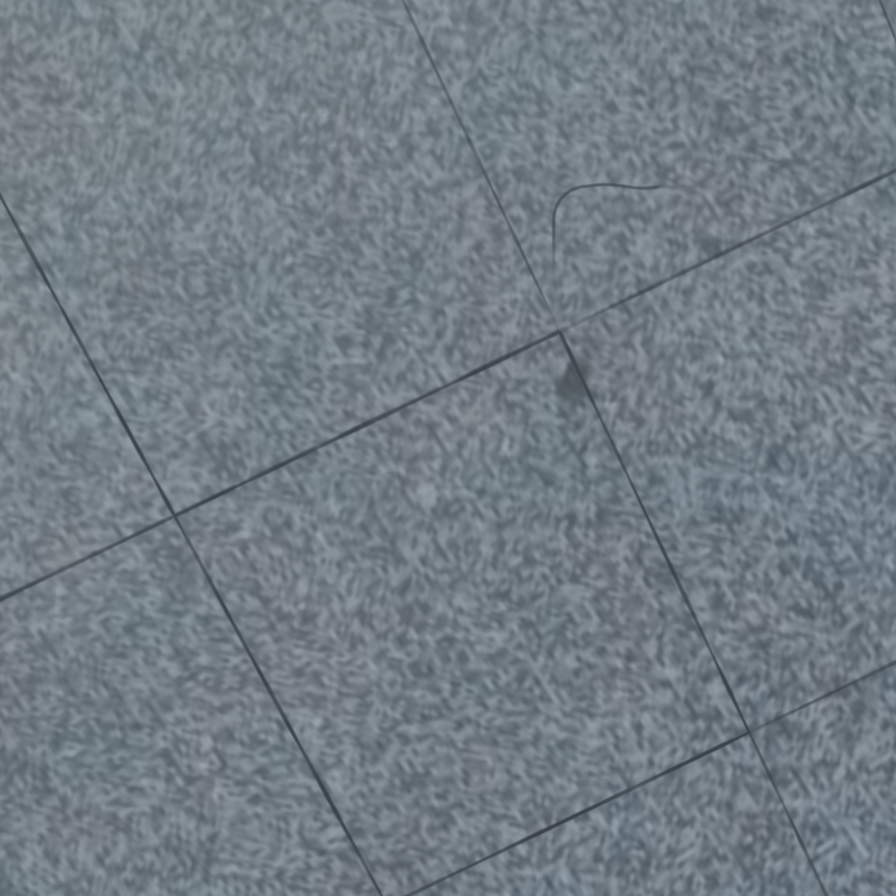
A WebGL 1 fragment shader for this texture:

```glsl
precision highp float;
// Grey-blue granite paving: large square slabs turned about 26 degrees, with a
// slight perspective, thin dark joints, speckled mineral grain, stains and a crack.
// Grain is value noise averaged along a short, slowly turning direction.
uniform vec2 u_resolution;

float hash(vec2 p) {
  vec3 q = fract(vec3(p.xyx) * 0.1031);
  q += dot(q, q.yzx + 33.33);
  return fract((q.x + q.y) * q.z);
}

float noise(vec2 p) {
  vec2 i = floor(p), f = fract(p);
  f = f * f * (3.0 - 2.0 * f);
  return mix(mix(hash(i), hash(i + vec2(1.0, 0.0)), f.x),
             mix(hash(i + vec2(0.0, 1.0)), hash(i + 1.0), f.x), f.y);
}

// Centred noise smeared along a local flow direction
float streakGrain(vec2 p) {
  float angle = 0.45 + 1.2 * noise(p * 5.0 + 7.0) + 1.8 * (noise(p * 38.0) - 0.5);
  vec2 along = vec2(cos(angle), sin(angle));
  // Turn the lattice off the canvas axes
  mat2 turn = mat2(0.84, 0.54, -0.54, 0.84);
  float sum = 0.0;
  for (int i = -2; i <= 2; i++) {
    sum += noise(turn * (p + along * float(i) * 0.0015) * 172.0 + 140.0);
  }
  return sum / 5.0 - 0.5;
}

// Slab coordinates: whole numbers fall on the joints
vec2 slabGrid(vec2 p, float span) {
  float u = (p.x + 0.119 - 0.545 * p.y) / span;
  float v = (p.y + 0.479 * p.x - 0.6695) / 0.5485;
  u += 0.035 * u * (u - 1.0);
  return vec2(u, v < 0.0 ? v * 0.75 : v);
}

float stroke(float dist, float halfWidth) {
  float soft = max(0.0016, 0.8 / u_resolution.y);
  return 1.0 - smoothstep(halfWidth - soft, halfWidth + soft, dist);
}

float stain(vec2 p, vec2 centre, float radius) {
  float edge = 0.7 * (noise(p * 75.0) - 0.5);
  return 1.0 - smoothstep(0.35, 1.15, length(p - centre) / radius + edge);
}

void main() {
  // Canvas units with y running down from the top edge
  vec2 p = gl_FragCoord.xy / u_resolution;
  p.y = 1.0 - p.y;
  float span = 0.5685 - 0.072 * p.y;
  vec2 grid = slabGrid(p, span);

  // Stone: grain grows stronger and darker toward the lower right
  float corner = 0.5 * (p.x + p.y);
  float tone = streakGrain(p) * mix(0.16, 0.27, corner);
  tone += 0.045 * (noise(p * 80.0 + 11.0) - 0.5);
  tone += 0.022 * (noise(p * 26.0 + 3.0) - 0.5);
  tone += 0.018 * (noise(p * 6.0 + 21.0) - 0.5);
  tone += 0.035 * (0.5 - corner) + 0.006 * (hash(floor(grid) + 9.0) - 0.5);
  tone += 0.045 * smoothstep(0.80, 0.98, noise(p * 62.0 + 90.0));
  vec3 color = vec3(0.450, 0.491, 0.523) + tone;

  // Faint warm and cool mineral patches
  float tint = noise(p * 13.0 + 50.0) - 0.5;
  color += tint * vec3(0.016, -0.003, -0.004);
  color.b += 0.012 * (corner - 0.5);

  // Joints, each stretch worn to its own depth
  vec2 toJoint = abs(fract(grid + 0.5) - 0.5) * vec2(span * 0.89, 0.494);
  toJoint = abs(toJoint + 0.0012 * (noise(p * 30.0 + 15.0) - 0.5));
  float wear = 0.6 + 0.55 * noise(p * 28.0 + 60.0);
  float upright = 0.82;
  if (grid.x > 0.5 && grid.y < 0.0) upright = 0.5 * smoothstep(0.0, 0.1, -grid.y);
  if (grid.x > 0.5 && grid.y > 1.0) upright = 0.6;
  float level = grid.x < 0.0 ? 0.62 : 0.82;
  if (grid.x > 1.0) level = mix(0.3, 0.6, smoothstep(1.0, 1.25, grid.x));
  float joint = max(upright * stroke(toJoint.x, 0.0019),
                    level * stroke(toJoint.y, 0.0019));
  // Soft dirt beside the joints
  float dirt = 0.10 * exp(-min(toJoint.x / max(upright, 0.1), toJoint.y / level) * 220.0);
  vec3 jointColor = vec3(0.205, 0.240, 0.270);
  color = mix(color, jointColor, clamp(joint * wear + dirt, 0.0, 0.9));

  // Hooked hairline crack with fading ends
  vec2 q = p - vec2(0.655, 0.245);
  q.y += 0.002 * sin(q.x * 75.0) * step(0.0, q.x);
  float crack = stroke(abs(length(min(q, 0.0)) - 0.037), 0.0017);
  crack *= 1.0 - smoothstep(0.075, 0.090, q.x);
  crack *= 1.0 - smoothstep(0.0, 0.075, q.y);
  color = mix(color, jointColor, 0.62 * crack);

  // Dark stains
  float stains = 0.68 * stain(p, vec2(0.641, 0.427), 0.025);
  stains += 0.34 * stain(p, vec2(0.673, 0.577), 0.019);
  stains += 0.32 * stain(p, vec2(0.879, 0.818), 0.020);
  color = mix(color, vec3(0.245, 0.280, 0.300), min(stains, 0.8));

  gl_FragColor = vec4(color, 1.0);
}
```
